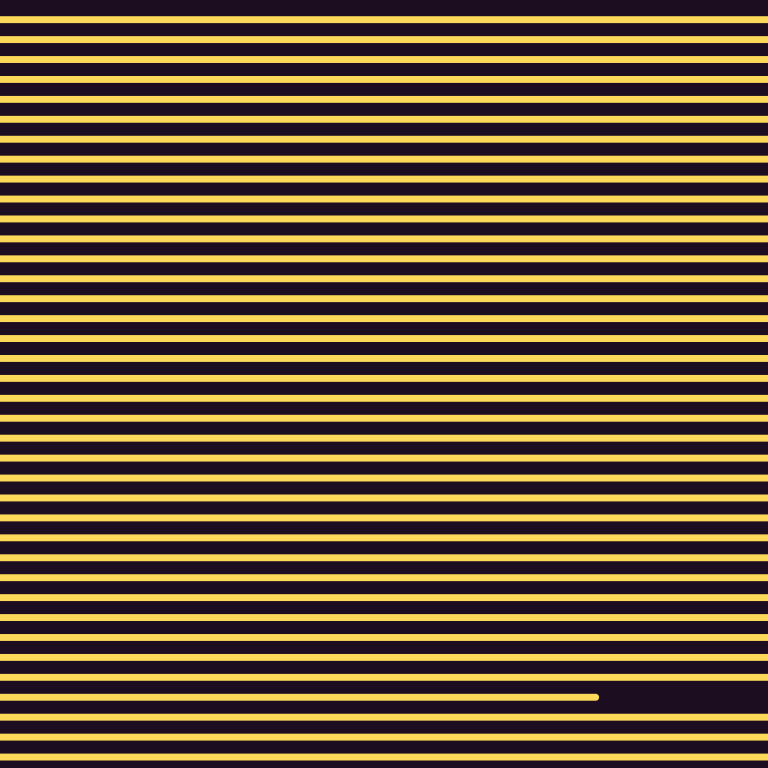
Reproduce this pattern procedurally as a Shadertoy shader.

```glsl
// Thin yellow horizontal bars, evenly spaced on a dark violet ground.
// Each pixel measures its distance to the nearest bar, a round-capped
// segment; one bar near the bottom stops short of the right edge.

// Signed distance to a bar along y = 0 that runs from the left to endX.
float barDistance(vec2 p, float endX, float halfWidth) {
    return length(vec2(max(p.x - endX, 0.0), p.y)) - halfWidth;
}

void mainImage(out vec4 fragColor, in vec2 fragCoord) {
    vec2 uv = fragCoord / iResolution.xy;
    float pixel = 1.0 / iResolution.y;

    // Nearest of the 38 rows, counted from the top
    float pitch = 0.02595;
    float firstRow = 0.0256;
    float fromTop = 1.0 - uv.y;
    float row = clamp(round((fromTop - firstRow) / pitch), 0.0, 37.0);
    vec2 local = vec2(uv.x, fromTop - firstRow - row * pitch);

    // Row 34 ends early; all others run past the right edge
    float endX = row == 34.0 ? 0.7755 : 2.0;
    float d = barDistance(local, endX, 0.0045);
    float coverage = clamp(0.5 - d / pixel, 0.0, 1.0);

    // Flat bar colour over the ground
    vec3 color = mix(vec3(0.11, 0.05, 0.13), vec3(0.99, 0.85, 0.35), coverage);
    fragColor = vec4(color, 1.0);
}
```
